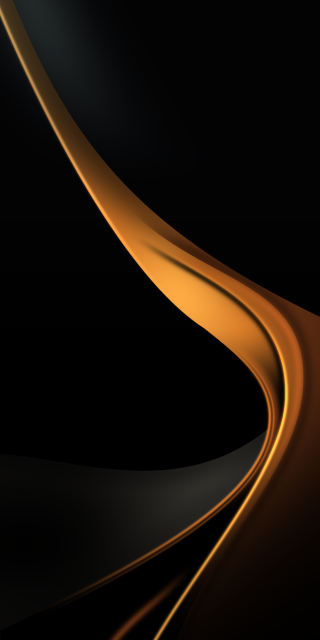
Write a Shadertoy shader that draws this background.

```glsl
// A glossy amber ribbon sweeping down a black backdrop above a dim grey sheet.
// Each edge is a chain of cubic Bezier arcs; the signed distance to an edge
// (positive on its right) drives the masks, folds, highlights and shadows.

const vec3 TEAL   = vec3(0.12, 0.14, 0.14);
const vec3 GREY   = vec3(0.22, 0.21, 0.19);
const vec3 TAN    = vec3(0.50, 0.38, 0.22);
const vec3 ORANGE = vec3(0.80, 0.43, 0.13);
const vec3 GOLD   = vec3(1.00, 0.68, 0.27);
const vec3 BROWN  = vec3(0.38, 0.18, 0.07);

vec2 bezier(vec2 a, vec2 b, vec2 c, vec2 d, float t) {
    float s = 1.0 - t;
    return s * s * s * a + 3.0 * s * s * t * b + 3.0 * s * t * t * c + t * t * t * d;
}

// Signed distance to an arc whose y falls along t, found by bisection on y.
float arcDistance(vec2 p, vec2 a, vec2 b, vec2 c, vec2 d) {
    float t = 0.5;
    float stepSize = 0.25;
    for (int i = 0; i < 15; i++) {
        t += bezier(a, b, c, d, t).y > p.y ? stepSize : -stepSize;
        stepSize *= 0.5;
    }
    float s = 1.0 - t;
    vec2 tangent = s * s * (b - a) + 2.0 * s * t * (c - b) + t * t * (d - c);
    return (p.x - bezier(a, b, c, d, t).x) * abs(tangent.y) / max(length(tangent), 1e-4);
}

float leftEdge(vec2 p) {
    vec2 waist = vec2(0.638, 0.974), bend = vec2(0.841, 0.698);
    if (p.y > waist.y)
        return arcDistance(p, vec2(-0.02, 2.0), vec2(0.125, 1.648), vec2(0.38, 1.141), waist);
    if (p.y > bend.y)
        return arcDistance(p, waist, vec2(0.742, 0.891), vec2(0.841, 0.815), bend);
    return arcDistance(p, bend, vec2(0.841, 0.477), vec2(0.56, 0.294), vec2(0.0, 0.029));
}

float creaseEdge(vec2 p) {
    vec2 bend = vec2(0.891, 0.75);
    if (p.y > bend.y)
        return arcDistance(p, vec2(0.43, 1.271), vec2(0.594, 1.135), vec2(0.906, 1.068), bend);
    return arcDistance(p, bend, vec2(0.88, 0.542), vec2(0.651, 0.281), vec2(0.482, 0.0));
}

float outerFold(vec2 p) {
    vec2 bend = vec2(0.948, 0.828);
    if (p.y > bend.y)
        return arcDistance(p, vec2(0.39, 1.362), vec2(0.612, 1.12), vec2(0.943, 1.13), bend);
    return arcDistance(p, bend, vec2(0.953, 0.542), vec2(0.664, 0.307), vec2(0.552, 0.0));
}

float ridge(float d, float width) {
    return exp(-d * d / (width * width));
}

float fadeIn(float from, float to, float v) {
    float t = clamp((v - from) / (to - from), 0.0, 1.0);
    return t * t * (3.0 - 2.0 * t);
}

vec3 greySheet(vec2 p, float belowTop, float toEdge) {
    float light = 0.25 + 0.75 * fadeIn(0.15, 0.75, p.x);
    float hollow = ridge(length((p - vec2(0.08, 0.3)) * vec2(0.8, 1.3)), 0.27);
    float rim = 0.65 + 0.35 * fadeIn(0.0, 0.08, belowTop);
    return GREY * light * rim * (1.0 - 0.9 * hollow) * (0.75 + 0.25 * fadeIn(0.0, 0.1, toEdge));
}

vec3 innerFace(vec2 p, float toRight, float crease, float creaseFade) {
    vec3 base = mix(TAN, ORANGE, fadeIn(1.95, 1.2, p.y));
    base *= 0.45 + 0.55 * fadeIn(0.0, 0.13, toRight);
    base *= 1.0 - 0.25 * ridge(p.y - 1.6, 0.2);
    vec2 q = p - vec2(0.56, 1.07);
    float glow = ridge(length(vec2(q.x + q.y, 0.7 * (q.x - q.y))), 0.2);
    base = mix(base, GOLD, 0.95 * glow);
    base *= 1.0 - 0.75 * creaseFade * ridge(crease + 0.008, 0.011);
    return base * fadeIn(0.72, 0.98, p.y);
}

void mainImage(out vec4 fragColor, in vec2 fragCoord) {
    vec2 p = fragCoord / iResolution.xy * vec2(1.0, 2.0);
    float aa = 1.5 / iResolution.y;

    float left = leftEdge(p);
    float crease = creaseEdge(p);
    float outer = outerFold(p);
    float right = arcDistance(p, vec2(0.04, 2.0), vec2(0.234, 1.518), vec2(0.469, 1.258), vec2(1.042, 0.99));
    float sheetTop = arcDistance(p.yx, vec2(0.661, 0.839), vec2(0.432, 0.56), vec2(0.568, 0.234), vec2(0.581, 0.0));
    float lowFold = arcDistance(p, vec2(0.612, 0.25), vec2(0.52, 0.138), vec2(0.43, 0.086), vec2(0.36, 0.0));

    // Backdrop with a cool glow beside the ribbon
    vec3 col = vec3(0.012, 0.012, 0.016) * fadeIn(0.8, 1.5, p.y);
    col += TEAL * ridge(right - 0.05, 0.13) * fadeIn(1.4, 2.0, p.y);

    // Grey sheet
    float sheetMask = fadeIn(-aa, aa, -sheetTop) * step(p.x, 0.845);
    col = mix(col, greySheet(p, -sheetTop, -left), sheetMask);

    // Ribbon faces: inner, middle and outer
    float creaseFade = fadeIn(1.27, 1.15, p.y);
    vec3 ribbon = innerFace(p, -right, crease, creaseFade);
    vec3 middle = mix(BROWN, ORANGE * 0.85, ridge(crease, 0.055)) * fadeIn(0.05, 1.0, p.y);
    ribbon = mix(ribbon, middle, fadeIn(-aa, aa, crease) * creaseFade);
    vec3 back = BROWN * fadeIn(-0.3, 1.1, p.y) * exp(-max(outer, 0.0) * mix(6.0, 1.5, fadeIn(0.3, 1.1, p.y)));
    back *= 1.0 - 0.35 * ridge(outer - 0.012, 0.02);
    ribbon = mix(ribbon, back, fadeIn(-aa, aa, outer) * fadeIn(1.36, 1.2, p.y));

    // Fold highlights
    ribbon += BROWN * 0.6 * ridge(outer + 0.012, 0.015) * fadeIn(1.2, 0.95, p.y) * fadeIn(-0.1, 0.9, p.y);
    ribbon += GOLD * ridge(crease - 0.003, 0.006) * mix(0.12, 0.8, fadeIn(1.05, 0.7, p.y)) * creaseFade;
    ribbon += BROWN * ridge(lowFold, 0.012) * fadeIn(0.25, 0.05, p.y);
    ribbon += BROWN * ridge(left - 0.02, 0.014) * fadeIn(0.95, 0.75, p.y) * fadeIn(0.35, 0.7, p.y);
    col = mix(col, ribbon, fadeIn(-aa, aa, left) * fadeIn(-aa, aa, -right));

    // Bright rim along the left edge
    col += TAN * 0.9 * ridge(left - 0.005, 0.006) * fadeIn(1.05, 1.45, p.y);
    float lowRim = fadeIn(0.95, 0.7, p.y) * fadeIn(0.08, 0.75, p.x);
    col += ORANGE * lowRim * (ridge(left - 0.002, 0.005) + 0.45 * ridge(left - 0.014, 0.004));

    fragColor = vec4(clamp(col, 0.0, 1.0), 1.0);
}
```
